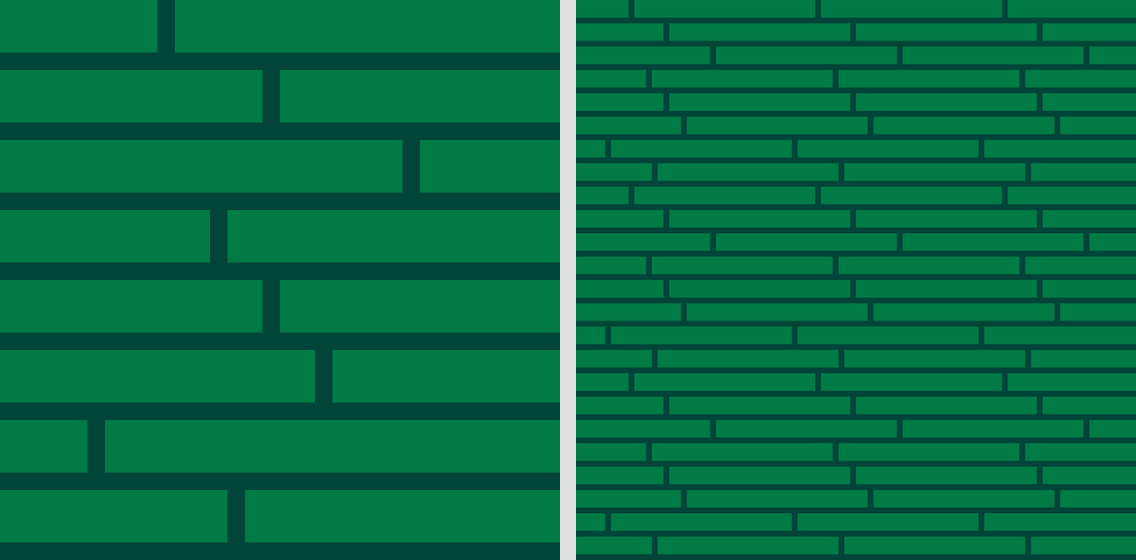
Left: one tile. Right: repeated 3 by 3.
Write a Shadertoy shader that draws this pattern.

```glsl
const vec3 PLANK_COLOR = vec3(0.0, 0.484, 0.27);
const vec3 SEAM_COLOR = vec3(0.0, 0.27, 0.22);
const float GRID = 32.0;        // grid units across the canvas
const float ROW_PITCH = 4.0;    // plank plus the seam below it
const float SEAM_WIDTH = 1.0;
const int ROWS = 8;
// Left edge of each row's butt joint in grid units, bottom row first
const float JOINT_LEFT[ROWS] = float[ROWS](13.0, 5.0, 18.0, 15.0, 12.0, 23.0, 15.0, 9.0);

// Signed distance to a seam that starts at 'start' and repeats every 'period'
float seamDistance(float x, float start, float period) {
    float fromCenter = x - start - 0.5 * SEAM_WIDTH;
    return abs(mod(fromCenter + 0.5 * period, period) - 0.5 * period) - 0.5 * SEAM_WIDTH;
}

// Fraction of a pixel covered, given its distance and size in grid units
float coverage(float dist, float pixelSize) {
    return clamp(0.5 - dist / pixelSize, 0.0, 1.0);
}

void mainImage(out vec4 fragColor, in vec2 fragCoord) {
    vec2 pixelSize = GRID / iResolution.xy;
    vec2 p = fragCoord * pixelSize;
    int row = int(floor(p.y / ROW_PITCH)) % ROWS;

    // Horizontal seams between rows, one vertical joint within each row
    float bed = coverage(seamDistance(p.y, 0.0, ROW_PITCH), pixelSize.y);
    float joint = coverage(seamDistance(p.x, JOINT_LEFT[row], GRID), pixelSize.x);

    fragColor = vec4(mix(PLANK_COLOR, SEAM_COLOR, max(bed, joint)), 1.0);
}
```
